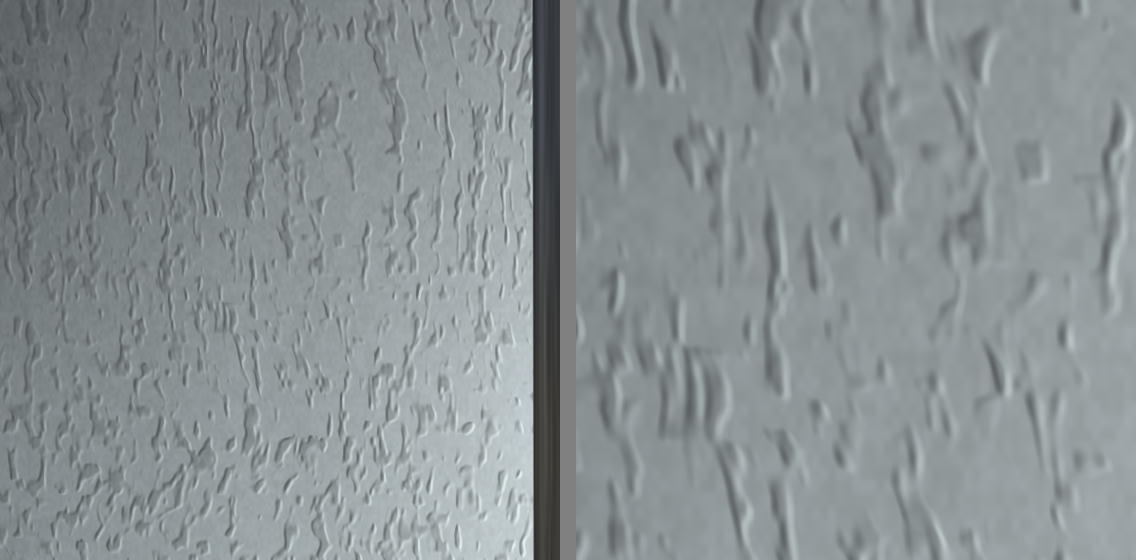
Left, the full canvas; right, a detail of the centre.
A Shadertoy shader for this texture:

```glsl
// Grey plaster wall lit from the lower right, beside a dark wooden door frame.
// Stretched, warped noise makes shallow vertical scratches; the height
// difference towards the light shades them over a smooth brightness gradient.

float hash(vec2 p) {
    vec3 q = fract(p.xyx * vec3(0.1031, 0.1030, 0.0973));
    q += dot(q, q.yzx + 33.33);
    return fract((q.x + q.y) * q.z);
}

float noise(vec2 p) {
    vec2 cell = floor(p), f = fract(p);
    f = f * f * (3.0 - 2.0 * f);
    return mix(mix(hash(cell), hash(cell + vec2(1, 0)), f.x),
               mix(hash(cell + vec2(0, 1)), hash(cell + vec2(1, 1)), f.x), f.y);
}

// Depth of the scratches: long near the top, short and broken lower down
float scratchDepth(vec2 p) {
    vec2 q = p;
    q.x += 0.07 * (noise(p * 4.0 + 7.0) - 0.5);
    q += 0.010 * (vec2(noise(p * vec2(45, 32)), noise(p * 38.0 + 19.0)) - 0.5);
    float longMarks = noise(q * vec2(82, 19) + 3.0);
    float shortMarks = noise(q * vec2(76, 38) + 51.0);
    float marks = mix(shortMarks, longMarks, smoothstep(0.1, 0.85, p.y));
    float detail = noise(q * vec2(150, 66) + 29.0);
    float patches = noise(p * vec2(13, 9) + 11.0) - 0.5;
    return smoothstep(0.52, 0.80, marks * 0.68 + detail * 0.32 + 0.13 * patches);
}

vec3 wall(vec2 p) {
    // Broad light falloff with a soft glow beside the frame
    float light = mix(mix(0.54, 0.77, p.x), mix(0.38, 0.61, p.x), p.y);
    vec2 glow = (p - vec2(0.97, 0.28)) / vec2(0.16, 0.34);
    light += 0.06 * exp(-dot(glow, glow));
    light += 0.025 * (noise(p * vec2(7, 4)) - 0.5);

    // Relief: dark scratch walls with a pale rim
    float depth = scratchDepth(p);
    float slope = scratchDepth(p + vec2(-0.0042, 0.0025)) - depth;
    float strength = mix(0.55, 1.15, smoothstep(0.0, 1.3, p.x + 0.7 * (1.0 - p.y)));
    light += strength * (0.14 * slope - 0.075 * depth + 0.012);

    // Fine surface grain
    light += 0.035 * (noise(p * vec2(210, 130)) - 0.5);
    light += 0.025 * (noise(p * vec2(95, 60) + 5.0) - 0.5);
    return light * mix(vec3(0.94, 1.0, 1.02), vec3(0.95, 1.0, 1.01), p.x);
}

vec3 doorFrame(vec2 p) {
    float streaks = noise(vec2(p.x * 260.0, p.y * 5.0));
    float shade = 0.19 + 0.08 * streaks;
    shade += 0.05 * smoothstep(0.010, 0.003, abs(p.x - 0.970));
    shade -= 0.06 * smoothstep(0.010, 0.0, abs(p.x - 0.953));
    return shade * mix(vec3(1.03, 1.0, 0.92), vec3(0.94, 1.0, 1.08), smoothstep(0.1, 0.8, p.y));
}

void mainImage(out vec4 fragColor, in vec2 fragCoord) {
    vec2 p = fragCoord / iResolution.xy;
    float frameEdge = 0.951 + 0.002 * (1.0 - p.y);
    float frameMask = smoothstep(-0.002, 0.002, p.x - frameEdge);
    vec3 color = mix(wall(p), doorFrame(p), frameMask);
    fragColor = vec4(clamp(color, 0.0, 1.0), 1.0);
}
```
